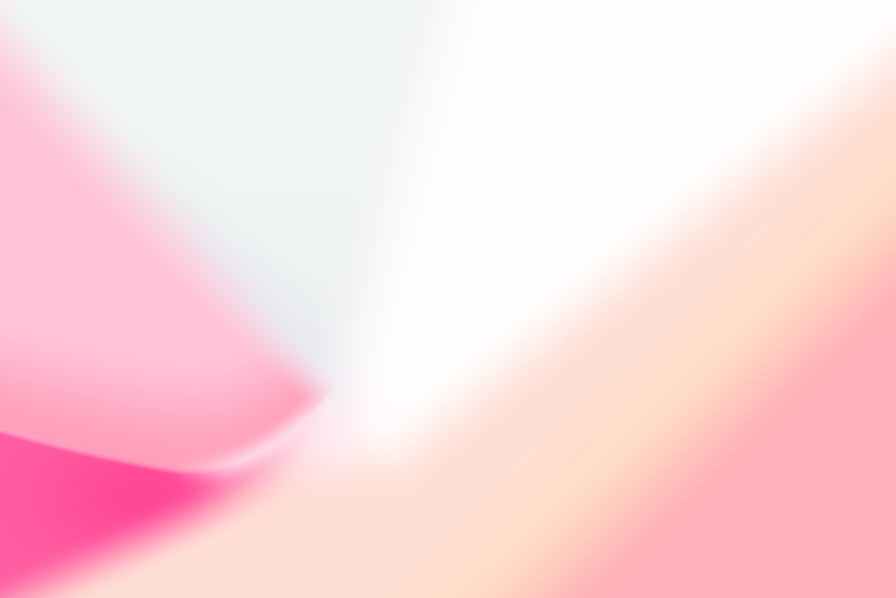
Give the GLSL for this background, as a Shadertoy shader.

```glsl
#define WHITE vec3(1.0, 0.992, 0.992)
#define MINT vec3(0.945, 0.96, 0.95)
#define LAVENDER vec3(0.90, 0.90, 0.95)
#define BLUSH vec3(1.0, 0.872, 0.835)
#define APRICOT vec3(1.0, 0.865, 0.77)
#define CORAL vec3(1.0, 0.69, 0.72)
#define PINK vec3(1.0, 0.765, 0.845)
#define ROSE vec3(1.0, 0.62, 0.73)
#define HOT_PINK vec3(1.0, 0.37, 0.635)
#define MAGENTA vec3(1.0, 0.28, 0.59)
#define SHEEN vec3(1.0, 0.87, 0.92)
#define FOLD_TIP vec2(0.53, 0.28)

// Signed distance to the line a-b, positive on its left
float side(vec2 p, vec2 a, vec2 b) {
    vec2 dir = normalize(b - a);
    return dot(p - a, vec2(-dir.y, dir.x));
}

float soft(float dist, float halfWidth) {
    return smoothstep(-halfWidth, halfWidth, dist);
}

float bell(float x, float width) {
    return exp(-x * x / (width * width));
}

// Height of the curved fold at the left
float foldHeight(float x) {
    float lift = max(x - 0.28, 0.0);
    return 0.281 - 0.29 * x + 0.2 * x * x + 2.2 * lift * lift;
}

void mainImage(out vec4 fragColor, in vec2 fragCoord) {
    vec2 p = fragCoord / iResolution.y;

    float mintSide = side(p, vec2(0.566, 0.334), vec2(0.752, 1.0));
    float peachSide = side(p, vec2(1.5, 0.902), vec2(0.684, 0.248));
    float coralSide = side(p, vec2(1.5, 0.59), vec2(0.889, 0.0));
    float pinkSide = side(p, vec2(0.537, 0.336), vec2(0.0, 0.932));
    float hotSide = side(p, vec2(0.039, 0.0), vec2(0.527, 0.229));
    float aboveFold = p.y - foldHeight(p.x);

    // Pale wedge on white, cooler toward its tip
    vec3 mint = mix(MINT - 0.02, MINT, smoothstep(0.3, 0.8, p.y));
    float cool = bell(pinkSide + 0.035, 0.06) * (1.0 - smoothstep(0.4, 0.9, p.y));
    mint = mix(mint, LAVENDER, 0.6 * cool);
    float mintMask = soft(mintSide, 0.075) * smoothstep(0.26, 0.36, p.y);
    vec3 color = mix(WHITE, mint, mintMask);

    // Diagonal peach band and coral corner
    vec3 peach = mix(BLUSH, APRICOT, soft(coralSide + 0.12, 0.1));
    float peachMask = max(soft(peachSide, 0.07), soft(0.235 - p.y, 0.065));
    color = mix(color, peach, peachMask);
    color = mix(color, CORAL, soft(coralSide, 0.095));

    // Blush around the fold tip
    color = mix(color, SHEEN, 0.6 * bell(length(p - FOLD_TIP), 0.08));

    // Pink wedge, deepening toward the fold
    float foldEdge = soft(aboveFold, 0.009);
    float pinkWidth = mix(0.035, 0.075, smoothstep(0.3, 0.65, p.y));
    vec3 pink = mix(ROSE, PINK, smoothstep(0.0, 0.2, aboveFold));
    color = mix(color, pink, soft(pinkSide, pinkWidth) * foldEdge);

    // Hot pink beneath the fold, fading to the right
    vec3 hot = mix(HOT_PINK, MAGENTA, bell(length((p - vec2(0.24, 0.17)) * vec2(0.6, 1.0)), 0.1));
    float hotFade = 1.0 - smoothstep(0.3, 0.56, p.x);
    color = mix(color, hot, soft(hotSide, 0.055) * (1.0 - foldEdge) * hotFade);

    // Light streak along the rising fold
    float streak = smoothstep(0.27, 0.42, p.x) * (1.0 - smoothstep(0.5, 0.57, p.x));
    color = mix(color, SHEEN, 0.8 * streak * bell(aboveFold, 0.022));

    fragColor = vec4(color, 1.0);
}
```
